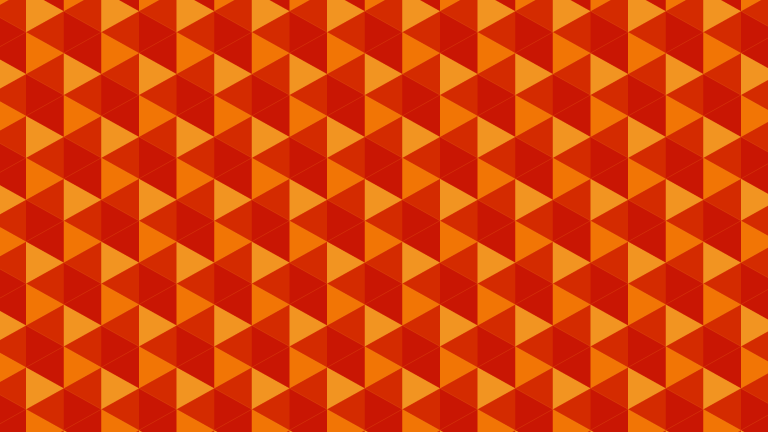
Give the GLSL for this pattern, as a Shadertoy shader.

```glsl
const vec3 AMBER = vec3(0.95, 0.58, 0.13);
const vec3 ORANGE = vec3(0.95, 0.46, 0.02);
const vec3 VERMILION = vec3(0.83, 0.17, 0.0);
const vec3 CRIMSON = vec3(0.79, 0.085, 0.01);

// Triangular grid in columns; p is in canvas heights, y pointing down
vec3 triangleTiles(vec2 p) {
    float x = (p.x - 0.0602) / 0.0871;
    float column = floor(x);
    float across = x - column;

    // Each column slides by half of its three-triangle cycle
    float y = (p.y - 0.3169) / 0.097 + 1.5 * column + 0.5 - 0.5 * across;
    float row = floor(y);
    float down = y - row;
    float kind = mod(row, 3.0);
    bool pointsRight = down < 1.0 - across;

    vec3 rightColor = kind < 0.5 ? AMBER : kind < 1.5 ? ORANGE : CRIMSON;
    vec3 leftColor = kind < 1.5 ? VERMILION : CRIMSON;
    vec3 color = pointsRight ? rightColor : leftColor;

    // Faint hairline seams on the slanted edges
    float edge = min(min(down, 1.0 - down), abs(down - 1.0 + across)) * 0.0848;
    return mix(color, AMBER, 0.22 * (1.0 - smoothstep(0.0004, 0.0011, edge)));
}

void mainImage(out vec4 fragColor, in vec2 fragCoord) {
    // Average a 4 x 4 grid of samples for smooth edges
    vec3 sum = vec3(0.0);
    for (int i = 0; i < 16; i++) {
        vec2 offset = (vec2(i % 4, i / 4) + 0.5) / 4.0 - 0.5;
        vec2 p = (fragCoord + offset) / iResolution.y;
        sum += triangleTiles(vec2(p.x, 1.0 - p.y));
    }
    fragColor = vec4(sum / 16.0, 1.0);
}
```
